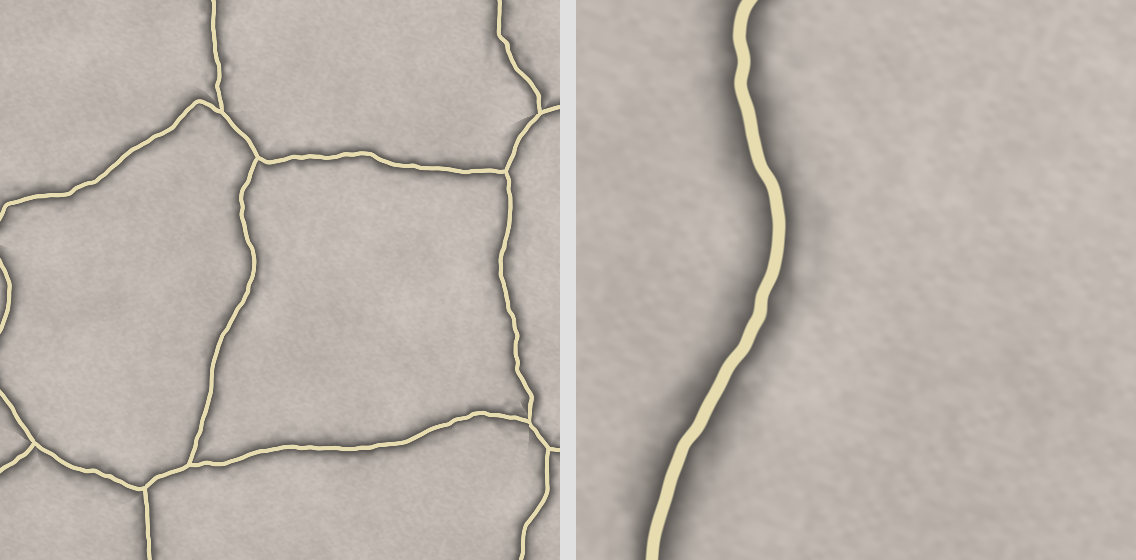
Left: the whole. Right: its middle third, enlarged.
A three.js fragment shader for this texture:

```glsl
// Warm grey stone slabs split by thin, pale, wandering seams with soft dark edges.
// The seams are borders of a warped Voronoi diagram, with distances corrected for
// the warp so that width stays even; layered value noise gives the stone its grain.

varying vec2 vUv;

const float CELLS = 1.85;
const float SEAM_HALF_WIDTH = 0.0038;
const float SEAM_SOFTNESS = 0.0008;
const float SHADOW_REACH = 0.0118;
const float SHADOW_DEPTH = 0.51;

const vec3 STONE_DARK = vec3(0.700, 0.668, 0.640);
const vec3 STONE_LIGHT = vec3(0.802, 0.770, 0.742);
const vec3 SEAM_COLOR = vec3(0.900, 0.862, 0.690);

float hash(vec2 p) {
  return fract(sin(dot(p, vec2(127.1, 311.7))) * 43758.5453);
}

vec2 hash2(vec2 p) {
  return vec2(hash(p), hash(p + vec2(37.3, 17.9)));
}

// Smooth value noise in 0..1
float noise(vec2 p) {
  vec2 i = floor(p);
  vec2 f = fract(p);
  vec2 u = f * f * (3.0 - 2.0 * f);
  float low = mix(hash(i), hash(i + vec2(1.0, 0.0)), u.x);
  float high = mix(hash(i + vec2(0.0, 1.0)), hash(i + vec2(1.0, 1.0)), u.x);
  return mix(low, high, u.y);
}

float fbm(vec2 p) {
  float sum = 0.0;
  float amplitude = 0.5;
  for (int i = 0; i < 4; i++) {
    sum += amplitude * noise(p);
    p = mat2(1.6, 1.2, -1.2, 1.6) * p + 5.3;
    amplitude *= 0.5;
  }
  return sum / 0.9375;
}

vec2 wobble(vec2 p, float frequency, float amount) {
  vec2 q = p * frequency;
  return amount * (vec2(noise(q + 11.0), noise(q + 53.0)) - 0.5);
}

// Bends the plane with broad curves, smaller kinks and a fine roughness
vec2 warp(vec2 p) {
  return p + wobble(p, 6.0, 0.085) + wobble(p, 17.0, 0.020) + wobble(p, 65.0, 0.004);
}

vec2 site(vec2 cell) {
  return cell + 0.5 + 0.72 * (hash2(cell) - 0.5);
}

// Distance to the nearest cell border (x) and the normal of that border (yz)
vec3 voronoiBorder(vec2 p) {
  vec2 home = floor(p);
  vec2 nearest = vec2(0.0);
  vec2 nearestCell = home;
  float best = 1e5;
  for (int y = -1; y <= 1; y++) {
    for (int x = -1; x <= 1; x++) {
      vec2 cell = home + vec2(float(x), float(y));
      vec2 r = site(cell) - p;
      if (dot(r, r) < best) {
        best = dot(r, r);
        nearest = r;
        nearestCell = cell;
      }
    }
  }
  vec3 border = vec3(1e5, 1.0, 0.0);
  for (int y = -2; y <= 2; y++) {
    for (int x = -2; x <= 2; x++) {
      if (x == 0 && y == 0) continue;
      vec2 r = site(nearestCell + vec2(float(x), float(y))) - p;
      vec2 normal = normalize(r - nearest);
      float d = dot(0.5 * (r + nearest), normal);
      if (d < border.x) border = vec3(d, normal);
    }
  }
  return border;
}

// Distance to the seam in canvas units, with the local warp stretch divided out
float seamDistance(vec2 p) {
  const float STEP = 0.001;
  vec2 w = warp(p);
  vec2 dx = (warp(p + vec2(STEP, 0.0)) - w) / STEP;
  vec2 dy = (warp(p + vec2(0.0, STEP)) - w) / STEP;
  vec3 border = voronoiBorder(w * CELLS + vec2(3.2, 7.6));
  float stretch = length(vec2(dot(dx, border.yz), dot(dy, border.yz)));
  return border.x / (CELLS * max(stretch, 0.4));
}

// Cloudy patches under a fine, slightly slanted grain
vec3 stone(vec2 p) {
  float patches = fbm(p * 11.0) - 0.5;
  vec2 slanted = mat2(0.94, 0.34, -0.34, 0.94) * p;
  float grain = noise(slanted * vec2(170.0, 230.0)) - 0.5;
  float speck = noise(p * 95.0 + 40.0) - 0.5;
  float tone = 0.48 + 0.85 * patches + 0.42 * grain + 0.22 * speck;
  return mix(STONE_DARK, STONE_LIGHT, clamp(tone, 0.0, 1.0));
}

void main() {
  float d = seamDistance(vUv);
  float away = max(d - SEAM_HALF_WIDTH, 0.0) / SHADOW_REACH;
  float shadow = exp(-pow(away, 1.4));
  float seam = 1.0 - smoothstep(-SEAM_SOFTNESS, SEAM_SOFTNESS, d - SEAM_HALF_WIDTH);
  vec3 color = stone(vUv) * (1.0 - SHADOW_DEPTH * shadow);
  gl_FragColor = vec4(mix(color, SEAM_COLOR, seam), 1.0);
}
```
